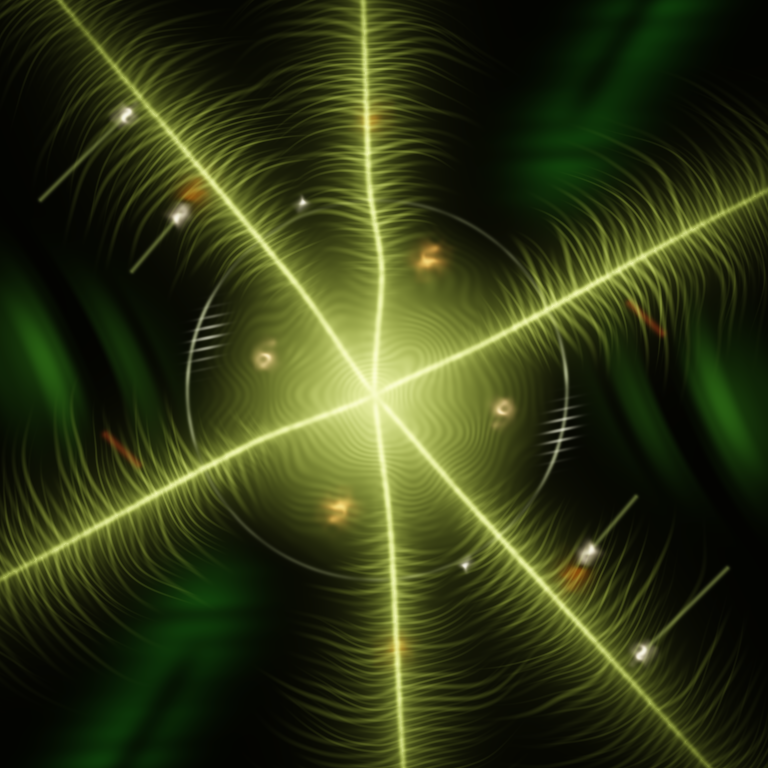
A Shadertoy shader for this background:

```glsl
// Six luminous feather fronds radiate from a glowing lime hub over black.
// Barbs are curved repeats along each spine; a fibrous disc, a broken ring,
// dim green leaves and small sparks are added as light, then tone mapped.

float hash(vec2 p) {
    vec3 q = fract(vec3(p.xyx) * 0.1031);
    q += dot(q, q.yzx + 33.33);
    return fract((q.x + q.y) * q.z);
}

float noise(vec2 p) {
    vec2 i = floor(p), f = fract(p);
    f = f * f * (3.0 - 2.0 * f);
    return mix(mix(hash(i), hash(i + vec2(1, 0)), f.x),
               mix(hash(i + vec2(0, 1)), hash(i + vec2(1, 1)), f.x), f.y);
}

float gauss(float d, float radius) {
    return exp(-d * d / (radius * radius));
}

float segment(vec2 p, vec2 a, vec2 b) {
    vec2 ab = b - a;
    return length(p - a - ab * clamp(dot(p - a, ab) / dot(ab, ab), 0.0, 1.0));
}

// One layer of hair-like barbs; each repeat has its own length and strength.
float barbs(float along, float away, float count, float width, float seed) {
    float id = floor(along * count);
    float rnd = hash(vec2(id + 100.0, seed));
    float reach = width * (0.4 + 0.75 * rnd);
    float offset = abs(fract(along * count) - 0.35 - 0.3 * rnd);
    return (1.0 - smoothstep(0.0, 0.35, offset)) * (0.15 + 0.85 * hash(vec2(seed, id + 60.0)))
         * (1.0 - smoothstep(0.1 * reach, reach, away));
}

// Spine from the hub at an angle, pushed sideways by bend until s = bendEnd.
float frond(vec2 p, float angle, float bend, float bendEnd, float seed) {
    vec2 dir = vec2(cos(angle), sin(angle));
    float s = dot(p, dir);
    float t = dir.x * p.y - dir.y * p.x;
    t -= bend * smoothstep(0.0, 0.18, s) * (1.0 - smoothstep(0.15, bendEnd, s));
    float away = abs(t), side = seed * 2.0 + step(0.0, t);

    // Barbs leave slightly outward, then their tips fall back to the hub.
    float along = s - 0.35 * away + 3.3 * away * away + 0.02 * noise(p * 13.0 + seed);
    float width = 0.06 + 0.14 * smoothstep(0.12, 0.4, s);
    float hair = 0.5 * barbs(along, away, 66.0, width, side)
               + 0.42 * barbs(along + 0.25 * away, away, 125.0, width * 0.8, side + 31.0);
    hair = hair * (0.55 + 0.8 * noise(p * 9.0 + seed)) + 0.42 * exp(-away / 0.045);
    hair *= smoothstep(0.1, 0.26, s) * (1.0 - 0.7 * smoothstep(0.38, 0.66, s));

    float spine = 1.7 * gauss(away, 0.0036) + 0.55 * exp(-away / 0.012);
    spine *= (0.75 + 0.45 * noise(p * 120.0)) * (1.0 - 0.75 * smoothstep(0.25, 0.62, s));
    return hair + spine * smoothstep(-0.01, 0.03, s);
}

// Blurred dark leaf and a tuft of pointed blades, one half of a mirrored pair.
vec3 leaves(vec2 m) {
    vec2 axis = vec2(0.52, 0.854);
    vec2 q = m - vec2(0.235, 0.3);
    float along = dot(q, axis), across = dot(q, vec2(axis.y, -axis.x));
    float leaf = gauss(across, 0.06) * smoothstep(-0.13, 0.0, along);
    leaf *= (1.0 - 0.65 * gauss(across + 0.015, 0.02) * smoothstep(0.0, 0.1, along));
    leaf *= 0.7 + 0.6 * noise(vec2(across * 30.0 - along * 45.0, along * 8.0));

    vec2 b = m - vec2(0.42, -0.03);
    float blade = noise(vec2(b.x * 42.0 + b.y * 18.0 - 40.0 * b.y * b.y, b.y * 4.0 + 7.0));
    float tuft = smoothstep(0.2, 0.9, blade) * gauss(b.x, 0.1) * gauss(b.y + 0.3 * b.x, 0.085);
    return leaf * vec3(0.04, 0.23, 0.03) + tuft * vec3(0.16, 0.46, 0.07);
}

// Sparks, stems and ring glints, one half of a mirrored pair.
vec3 sparks(vec2 m) {
    // Each entry: position, radius, warmth.
    vec4 spots[7] = vec4[7](
        vec4(0.060, 0.163, 0.017, 0.8), vec4(0.152, -0.036, 0.013, 0.5),
        vec4(0.266, -0.220, 0.010, 0.1), vec4(0.336, -0.350, 0.011, 0.1),
        vec4(0.246, -0.250, 0.024, 1.3), vec4(0.016, -0.345, 0.021, 1.3),
        vec4(0.105, -0.237, 0.006, 0.0));
    vec3 light = vec3(0.0);
    for (int i = 0; i < 7; i++) {
        vec4 spot = spots[i];
        float d = length(m - spot.xy + 0.014 * (noise(m * 90.0) - 0.5));
        vec3 tint = max(mix(vec3(1.0, 0.95, 0.8), vec3(1.0, 0.45, 0.05), spot.w), 0.0);
        float power = spot.w > 1.0 ? 0.2 : 0.9;
        light += power * tint * (gauss(d, spot.z) + 2.0 * gauss(d, spot.z * 0.45));
    }
    float stem = gauss(segment(m, vec2(0.266, -0.220), vec2(0.328, -0.147)), 0.003)
               + gauss(segment(m, vec2(0.336, -0.350), vec2(0.447, -0.24)), 0.003);
    light += 0.45 * stem * vec3(0.8, 0.9, 0.4);
    light += 0.35 * gauss(segment(m, vec2(0.32, 0.105), vec2(0.362, 0.066)), 0.005) * vec3(1.0, 0.25, 0.1);

    // Short bright ticks stacked across the ring.
    vec2 d = m - vec2(0.23, -0.06);
    float ticks = pow(0.5 + 0.5 * cos(470.0 * (d.y - 0.2 * d.x)), 4.0);
    light += ticks * gauss(d.x - 0.25 * d.y, 0.016) * gauss(d.y, 0.027) * vec3(1.0, 1.0, 0.85);
    return light;
}

void mainImage(out vec4 fragColor, in vec2 fragCoord) {
    vec2 m = (fragCoord - 0.5 * iResolution.xy) / min(iResolution.x, iResolution.y);
    vec2 p = m + vec2(0.012, 0.014);
    float r = length(p);

    // Hub glow crossed by wavering concentric fibres.
    float fibre = 0.5 + 0.5 * sin(6.2832 * (r * 82.0 + 4.0 * noise(p * 18.0)));
    float glow = 0.95 * (1.0 - smoothstep(0.05, 0.26, r)) * (0.85 + 0.3 * fibre * noise(p * 40.0));
    glow += 0.55 * gauss(r, 0.1) + 1.4 * exp(-r / 0.035);

    // Each entry: angle, sideways bend, where the bend ends.
    vec3 fronds[6] = vec3[6](
        vec3(1.60, -0.0145, 0.29), vec3(2.245, -0.010, 0.7), vec3(0.48, -0.007, 0.5),
        vec3(-0.84, -0.003, 0.6), vec3(-1.494, 0.007, 0.5), vec3(3.60, -0.014, 0.6));
    for (int i = 0; i < 6; i++)
        glow += frond(p, fronds[i].x, fronds[i].y, fronds[i].z, float(i) * 7.0);
    vec3 light = (glow + 0.012) * vec3(0.82, 0.94, 0.25 + 0.05 * min(glow, 2.0));

    // Thin broken ring, brightest at the left and right.
    vec2 c = m + vec2(0.009, 0.008);
    float a = atan(c.y, c.x);
    float arc = 0.2 + 0.6 * smoothstep(0.55, 0.9, cos(2.0 * a + 0.28));
    arc *= 0.4 + 0.9 * noise(c * 45.0);
    light += arc * gauss(length(c) - 0.247, 0.0026) * vec3(0.95, 1.0, 0.7);

    light += leaves(m) + leaves(-m) + sparks(m) + sparks(-m);
    fragColor = vec4(1.0 - exp(-light), 1.0);
}
```
